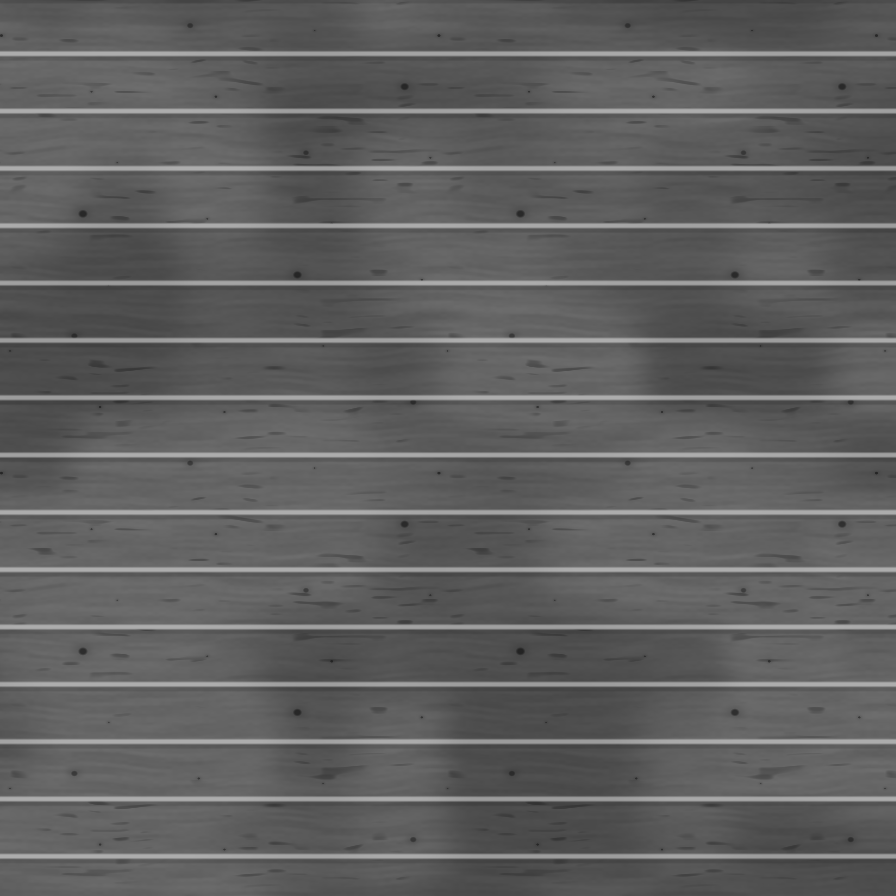
Give the GLSL for this texture, as a three.js fragment shader.

```glsl
// Grey horizontal timber boards with pale joints, fine grain, knots and soft dark stains.
varying vec2 vUv;

const float BOARD_HEIGHT = 0.06398;
const float FIRST_JOINT = 0.0443;
const float GRAIN_TILE = 0.4883;
const int KNOT_COUNT = 22;

const vec3 WOOD_COLOR = vec3(0.398);
const vec3 KNOT_COLOR = vec3(0.15);
const vec3 JOINT_COLOR = vec3(0.68);

float hash(vec2 p) {
  return fract(sin(dot(p, vec2(127.1, 311.7))) * 43758.5);
}

// Value noise that wraps after the given number of cells.
float noise(vec2 p, vec2 period) {
  vec2 cell = floor(p);
  vec2 f = p - cell;
  f = f * f * f * (f * (f * 6.0 - 15.0) + 10.0);
  vec2 a = mod(cell, period);
  vec2 b = mod(cell + 1.0, period);
  float low = mix(hash(a), hash(vec2(b.x, a.y)), f.x);
  float high = mix(hash(vec2(a.x, b.y)), hash(b), f.x);
  return mix(low, high, f.y);
}

float tiledNoise(vec2 t, vec2 cells) {
  return noise(t * cells, cells);
}

// Signed brightness of the long wavy fibres.
float grain(vec2 t) {
  float bend = tiledNoise(t, vec2(5.0, 7.0)) - 0.5;
  vec2 q = t + vec2(0.0, 0.022 * bend);
  float broad = tiledNoise(q, vec2(3.0, 44.0)) - 0.5;
  float fine = tiledNoise(q, vec2(9.0, 115.0)) - 0.5;
  float grit = tiledNoise(t, vec2(70.0, 150.0)) - 0.5;
  return 0.030 * broad + 0.034 * fine + 0.012 * grit;
}

// Short thin cracks gathered in patches.
float cracks(vec2 t) {
  float bend = tiledNoise(t, vec2(8.0, 9.0)) - 0.5;
  float dash = tiledNoise(t + vec2(0.31, 0.02 * bend), vec2(17.0, 105.0));
  float patches = tiledNoise(t, vec2(7.0, 19.0));
  return smoothstep(0.76, 0.97, dash) * smoothstep(0.45, 0.8, patches);
}

// A few larger knots among small specks, spread evenly over one grain tile.
float knots(vec2 t) {
  float mask = 0.0;
  for (int i = 0; i < KNOT_COUNT; i++) {
    float id = float(i);
    vec2 center = fract(vec2(0.17, 0.28) + id * vec2(0.7549, 0.5698));
    vec2 d = fract(t - center + 0.5) - 0.5;
    float size = hash(vec2(id, 4.0));
    float radius = i < 7 ? mix(0.006, 0.010, size) : mix(0.002, 0.004, size);
    float core = 1.0 - smoothstep(0.45, 1.2, length(d * vec2(0.85, 1.0)) / radius);
    float halo = exp(-dot(d * vec2(0.6, 1.0), d) / (radius * radius * 3.0));
    mask = max(mask, max(core * mix(0.6, 0.9, size), 0.22 * halo));
  }
  return mask;
}

// Broad smoky stains across all boards, independent of the grain tile.
float stains(vec2 uv) {
  float large = noise(uv * 4.6 + vec2(3.3, 7.1), vec2(64.0));
  float small = noise(uv * 9.5 + vec2(11.7, 2.4), vec2(64.0));
  return smoothstep(0.36, 0.84, 0.55 * large + 0.45 * small);
}

void main() {
  vec2 tile = fract(vUv / GRAIN_TILE);
  float stain = stains(vUv);

  // Wood surface
  vec3 color = WOOD_COLOR + grain(tile);
  color -= 0.10 * cracks(tile);
  color = mix(color, KNOT_COLOR, knots(tile));
  color *= 1.0 - 0.25 * stain;

  // Joints with a faint shadow on the board edge below
  float offset = (fract((vUv.y - FIRST_JOINT) / BOARD_HEIGHT + 0.5) - 0.5) * BOARD_HEIGHT;
  float shadow = 1.0 - smoothstep(0.002, 0.0045, abs(offset + 0.0045));
  color *= 1.0 - 0.12 * shadow;
  float joint = 1.0 - smoothstep(0.0011, 0.0042, abs(offset));
  vec3 jointColor = JOINT_COLOR * (1.0 - 0.10 * stain);
  color = mix(color, jointColor, joint);

  gl_FragColor = vec4(color, 1.0);
}
```
